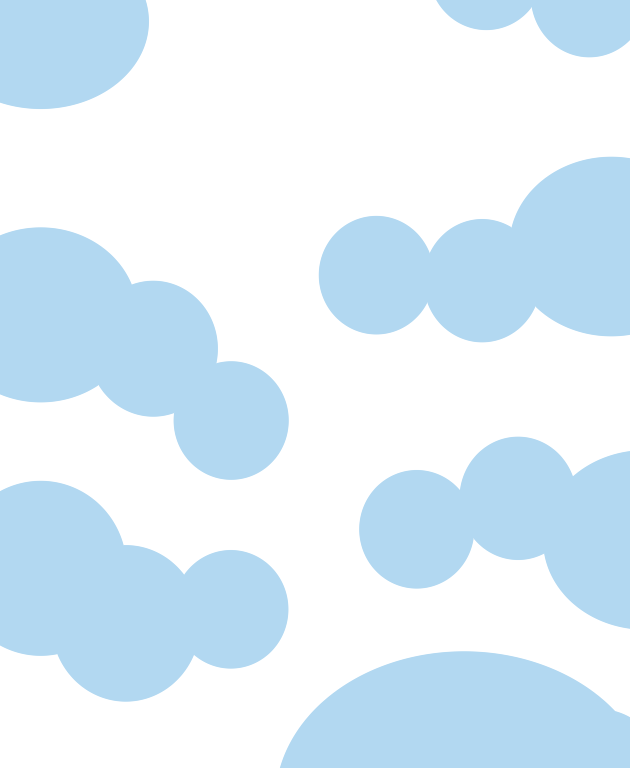
Give the GLSL for this pattern, as a Shadertoy shader.

```glsl
// Flat pale blue clouds, chains of round puffs drifting in from both sides of a white sky.

#define SKY        vec3(1.0)
#define CLOUD      vec3(0.698, 0.847, 0.945)
#define ROWS       3
#define ROW_PITCH  0.356   // vertical distance between clouds
#define ROW_SWAY   0.013   // alternating vertical shift
#define PUFF_STEP  0.138   // distance from middle to end puff
#define END_RADIUS 0.075
#define HILL_SIZE  vec2(0.246, 0.195)

// Approximate signed distance to an ellipse centred at the origin.
float ellipse(vec2 p, vec2 radii) {
    float k = length(p / radii);
    float slope = length(p / (radii * radii));
    return k * (k - 1.0) / max(slope, 1e-4);
}

// Unit direction towards the inside of the canvas; side is 0 left, 1 right.
vec2 heading(float side, float angle) {
    return vec2(mix(1.0, -1.0, side) * cos(angle), sin(angle));
}

// One cloud: a wide puff at the border, then two smaller ones on a bent chain.
float cloud(vec2 p, float side, float row, float aspect) {
    float sway = ROW_SWAY * cos(3.14159 * row) * (2.0 * side - 1.0);
    float inset = mix(0.053, aspect + 0.033 + 0.088 * cos(2.28 * row), side);
    vec2 centre = vec2(inset, mix(0.041, -0.022, side) + ROW_PITCH * row + sway);

    // Wide puff
    vec2 wide = mix(vec2(0.141 - 0.0145 * row, 0.114), vec2(0.133, 0.117), side);
    float d = ellipse(p - centre, wide);

    // Bend of the chain, varying from row to row
    float bend = mix(0.75, 0.33, side);
    float phase = mix(1.87 * row - 2.52, 4.1 * row - 5.6, side);
    float turn = mix(1.05, 2.4, side);

    // Middle puff
    float middle = mix(0.073 + 0.013 * row, 0.078, side);
    float reach = 0.174 - 0.021 * row * (1.0 - side);
    centre += reach * heading(side, bend * sin(phase + turn));
    d = min(d, ellipse(p - centre, middle * vec2(0.98, 1.03)));

    // End puff
    centre += PUFF_STEP * heading(side, bend * sin(phase + 2.0 * turn));
    return min(d, ellipse(p - centre, END_RADIUS * vec2(1.0, 1.03)));
}

void mainImage(out vec4 fragColor, in vec2 fragCoord) {
    float aspect = iResolution.x / iResolution.y;
    vec2 p = fragCoord / iResolution.y;
    p.y = 1.0 - p.y;   // measure downwards from the top

    // Large cloud rising from the lower border, with a shoulder on its right
    vec2 hill = p - vec2(aspect - 0.216, 1.043);
    float d = ellipse(hill, HILL_SIZE);
    d = min(d, ellipse(hill - vec2(0.175, -0.037), vec2(0.083)));

    // Clouds stacked along both sides
    for (int row = 0; row < ROWS; row++) {
        for (int side = 0; side < 2; side++) {
            d = min(d, cloud(p, float(side), float(row), aspect));
        }
    }

    // Crisp, antialiased edge
    float pixel = 1.0 / iResolution.y;
    float cover = smoothstep(0.6 * pixel, -0.6 * pixel, d);
    fragColor = vec4(mix(SKY, CLOUD, cover), 1.0);
}
```
